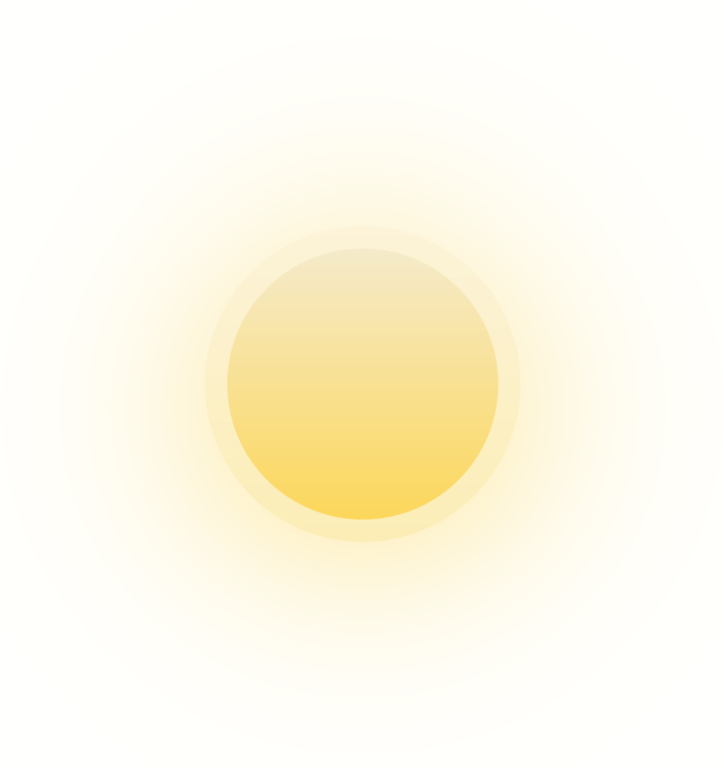
Write a Shadertoy shader that draws this background.

```glsl
#define CENTER vec2(0.001, 0.0)
#define DISC_RADIUS 0.1765
#define HALO_RADIUS 0.2057
#define GLOW_WIDTH 0.244
#define GLOW_STRENGTH 0.315
#define PAPER vec3(1.0, 1.0, 0.992)
#define GLOW_ABSORB vec3(0.025, 0.25, 1.0)
#define DISC_TOP vec3(0.961, 0.921, 0.795)
#define DISC_BOTTOM vec3(0.988, 0.842, 0.355)
#define HALO_TOP vec3(0.990, 0.955, 0.850)
#define HALO_BOTTOM vec3(0.990, 0.930, 0.715)

// Antialiased coverage of a circle
float circleMask(float dist, float radius, float pixel) {
    return 1.0 - smoothstep(-pixel, pixel, dist - radius);
}

// Vertical blend across a circle: 0 at its bottom, 1 at its top
float heightIn(float y, float radius) {
    return clamp(0.5 + 0.5 * y / radius, 0.0, 1.0);
}

void mainImage(out vec4 fragColor, in vec2 fragCoord) {
    vec2 p = (fragCoord - 0.5 * iResolution.xy) / iResolution.y - CENTER;
    float pixel = 1.0 / iResolution.y;
    float dist = length(p);

    // Soft glow, warmer towards the bottom
    float falloff = exp(-dist * dist / (GLOW_WIDTH * GLOW_WIDTH));
    float warmth = mix(1.24, 0.78, heightIn(p.y, HALO_RADIUS));
    vec3 color = PAPER - GLOW_ABSORB * GLOW_STRENGTH * falloff * warmth;

    // Pale halo ring
    vec3 halo = mix(HALO_BOTTOM, HALO_TOP, heightIn(p.y, HALO_RADIUS));
    color = mix(color, halo, circleMask(dist, HALO_RADIUS, pixel));

    // Sun disc
    vec3 disc = mix(DISC_BOTTOM, DISC_TOP, heightIn(p.y, DISC_RADIUS));
    color = mix(color, disc, circleMask(dist, DISC_RADIUS, pixel));

    fragColor = vec4(color, 1.0);
}
```
